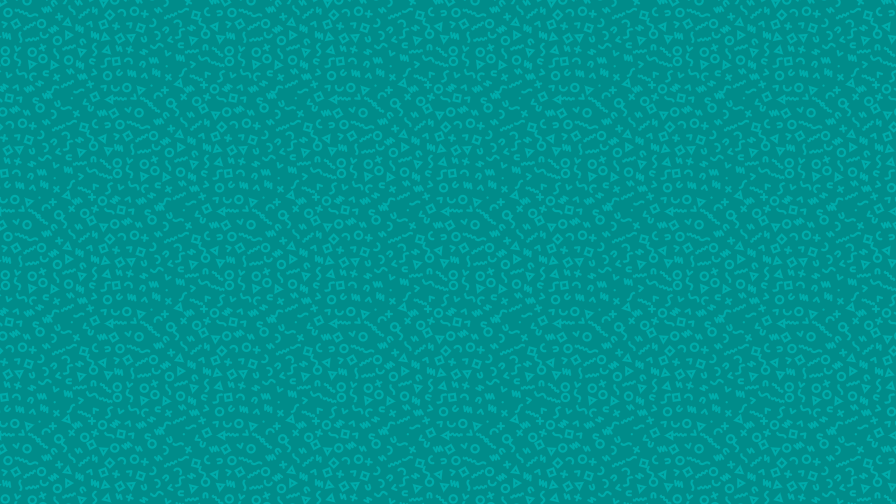
Reproduce this pattern procedurally as a Shadertoy shader.

```glsl
const vec3  GROUND = vec3(0.0, 0.55, 0.54);
const vec3  INK    = vec3(0.0, 0.675, 0.67);
const float ROWS   = 40.5;            // cells over the canvas height
const vec2  TILE   = vec2(18.0, 9.0); // cells before the pattern repeats
const float STROKE = 0.172;           // line width in cells
const float SHEAR  = 0.24;            // sway that breaks up rows and columns
const float JITTER = 0.26;            // wander of a shape in its cell
const float DOTS   = 0.04;            // share of cells that hold a dot
const float SEED   = 4.0;
const float TAU    = 6.2831853;

vec3 hash3(vec2 p) {
    vec3 q = fract(vec3(p.xyx + SEED) * vec3(0.1031, 0.1030, 0.0973));
    q += dot(q, q.yxz + 33.33);
    return fract((q.xxy + q.yzz) * q.zyx);
}

mat2 rotation(float angle) {
    float c = cos(angle), s = sin(angle);
    return mat2(c, -s, s, c);
}

float segment(vec2 p, vec2 a, vec2 b) {
    vec2 pa = p - a, ba = b - a;
    return length(pa - ba * clamp(dot(pa, ba) / dot(ba, ba), 0.0, 1.0));
}

// Chain of count strokes, each one stepX wide, between -height and height
float zigzag(vec2 p, int count, float stepX, float height) {
    float d = 1e3;
    vec2 a = vec2(-0.5 * float(count) * stepX, height);
    for (int i = 0; i < count; i++) {
        vec2 b = vec2(a.x + stepX, -a.y);
        d = min(d, segment(p, a, b));
        a = b;
    }
    return d;
}

// Sine curve of limited length
float squiggle(vec2 p, float halfLength, float period, float height) {
    float k = TAU / period;
    float x = clamp(p.x, -halfLength, halfLength);
    float slope = height * k * cos(k * x);
    float rise = (p.y - height * sin(k * x)) / sqrt(1.0 + slope * slope);
    return length(vec2(p.x - x, rise));
}

// Half circle with straight legs
float arch(vec2 p, float radius, float leg) {
    return p.y > 0.0 ? abs(length(p) - radius)
                     : length(vec2(abs(p.x) - radius, min(p.y + leg, 0.0)));
}

float square(vec2 p, float halfSide) {
    return abs(max(abs(p.x), abs(p.y)) - halfSide);
}

float triangle(vec2 p, float inradius) {
    return abs(max(abs(p.x) * 0.866 + p.y * 0.5, -p.y) - inradius);
}

float diagonalCross(vec2 p, float arm) {
    return segment(abs(p), vec2(0.0), vec2(arm));
}

// Distance to the centre line of the chosen shape
float confetti(vec2 p, int kind) {
    if (kind == 0)  return abs(length(p) - 0.29);
    if (kind == 1)  return square(p, 0.24);
    if (kind == 2)  return squiggle(p, 0.45, 0.8, 0.13);
    if (kind == 3)  return zigzag(p, 5, 0.13, 0.17);
    if (kind == 4)  return squiggle(p, 0.48, 0.34, 0.05);
    if (kind == 5)  return diagonalCross(p, 0.17);
    if (kind == 6)  return arch(p + vec2(0.0, 0.12), 0.28, 0.0);
    if (kind == 7)  return triangle(p, 0.15);
    if (kind == 8)  return zigzag(p, 2, 0.2, 0.14);
    if (kind == 9)  return zigzag(p, 3, 0.15, 0.15);
    if (kind == 10) return squiggle(p, 0.36, 0.9, 0.1);
    if (kind == 11) return arch(p, 0.15, 0.18);
    return length(p);
}

// Each band of the tile is shifted by half a tile
vec2 wrapCell(vec2 cell) {
    float band = floor(cell.y / TILE.y);
    return mod(cell + vec2(0.5 * TILE.x * band, 0.0), TILE);
}

// Kinds are dealt in turn with some chance, so that equal ones stay apart
int dealKind(vec2 id, vec2 chance) {
    float turn = 5.0 * id.x + 3.0 * id.y + floor(4.0 * chance.x);
    return chance.y < DOTS ? 12 : int(mod(turn, 12.0));
}

void mainImage(out vec4 fragColor, in vec2 fragCoord) {
    float pixel = ROWS / iResolution.y;
    vec2 p = fragCoord * pixel;
    vec2 home = floor(p);

    // Nearest stroke among the neighbouring cells
    float d = 1e3;
    for (int y = -1; y <= 1; y++)
    for (int x = -1; x <= 1; x++) {
        vec2 cell = home + vec2(x, y);
        vec2 id = wrapCell(cell);
        vec3 place = hash3(id);
        int kind = dealKind(id, hash3(id + 57.0).xy);
        vec2 sway = SHEAR * sin(TAU * 4.0 / TILE.y * id.yx);
        vec2 centre = cell + 0.5 + sway + JITTER * (place.xy - 0.5);

        // Zigzags lie nearly level, the other shapes turn freely
        bool level = kind == 3 || kind == 4 || kind == 9;
        float turn = (place.z - 0.5) * (level ? 0.25 : 1.0);
        d = min(d, confetti(rotation(TAU * turn) * (p - centre), kind));
    }

    // Soft stroke edge, about one pixel wide
    float ink = 1.0 - smoothstep(-0.7 * pixel, 0.7 * pixel, d - 0.5 * STROKE);
    fragColor = vec4(mix(GROUND, INK, ink), 1.0);
}
```
